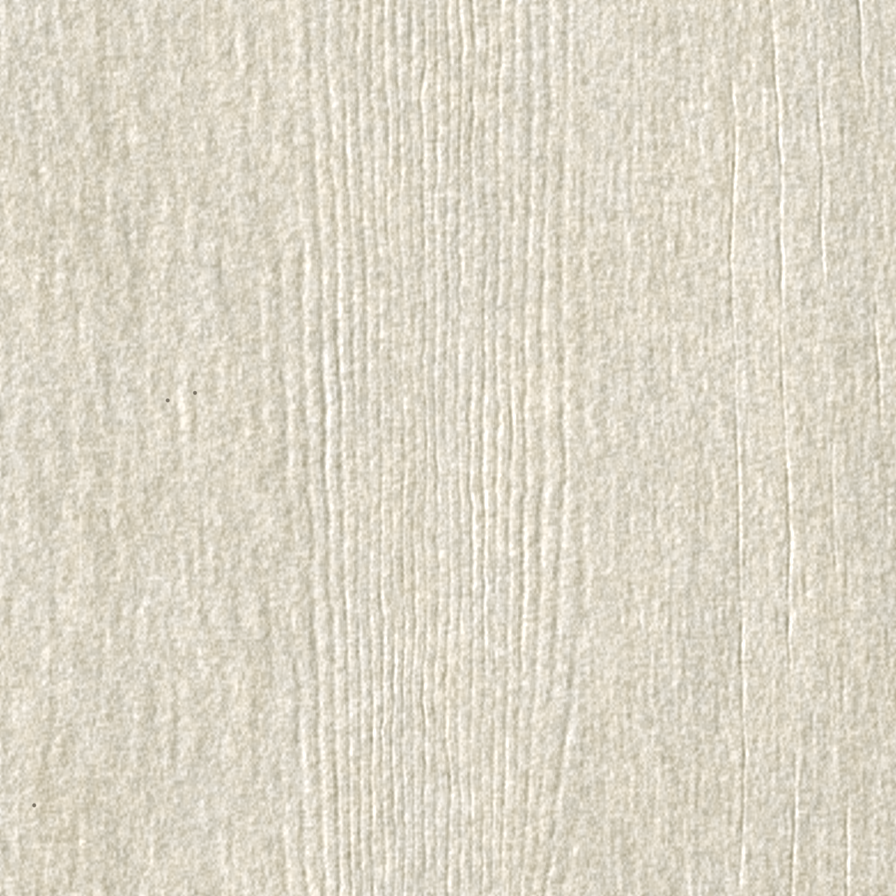
Reproduce this texture procedurally as a WebGL 2 fragment shader.

```glsl
#version 300 es
precision highp float;

uniform vec2 u_resolution;
out vec4 fragColor;

float hash(vec2 p) {
    vec3 q = fract(vec3(p.xyx) * 0.1031);
    q += dot(q, q.yzx + 33.33);
    return fract((q.x + q.y) * q.z);
}

float noise(vec2 p) {
    vec2 cell = floor(p);
    vec2 f = fract(p);
    f = f * f * (3.0 - 2.0 * f);
    float low = mix(hash(cell), hash(cell + vec2(1, 0)), f.x);
    float high = mix(hash(cell + vec2(0, 1)), hash(cell + vec2(1, 1)), f.x);
    return mix(low, high, f.y);
}

float signedNoise(vec2 p) {
    return noise(p) * 2.0 - 1.0;
}

float bell(float x, float width) {
    float q = x / width;
    return exp(-q * q);
}

// Raised line: lit crest with a shaded flank on its left
float embossedLine(float x, float width, float shade) {
    return bell(x, width) - shade * bell(x + 1.75 * width, width);
}

// Long growth rings, packed closest in the middle of the band
float growthRings(vec2 p) {
    float down = 1.0 - p.y;
    float x = p.x;
    x -= 0.05 * down * (1.0 - smoothstep(0.32, 0.48, p.x));
    x += 0.2 * pow(max(0.5 - p.y, 0.0), 2.0) * smoothstep(0.52, 0.64, p.x);
    x += 0.007 * signedNoise(p * vec2(7.0, 3.0) + 4.0);
    x += 0.003 * signedNoise(p * vec2(32.0, 17.0) + 9.0);
    x += 0.0014 * signedNoise(p * vec2(70.0, 55.0) + 19.0);
    float phase = 56.0 * x + 1.15 * sin((x - 0.49) * 15.7);
    float id = floor(phase);
    float strength = 0.45 + 0.8 * noise(vec2(id * 7.3, p.y * 6.0));
    strength *= 0.65 + 0.6 * noise(p * vec2(9.0, 5.0) + 21.0);
    strength *= 0.6 + 0.8 * noise(vec2(id * 3.7, p.y * 45.0));
    float band = smoothstep(0.27, 0.36, p.x) * (1.0 - smoothstep(0.61, 0.69, p.x));
    return band * strength * embossedLine(fract(phase) - 0.5, 0.17, 0.85);
}

// Short upright fibres, embossed by a sideways difference
float fibres(vec2 p, vec2 scale) {
    vec2 q = p * scale;
    q.x += 0.6 * signedNoise(p * vec2(20.0, 14.0));
    return noise(q) - noise(q - vec2(0.7, 0.0));
}

// Thin wandering cracks near the right edge
float cracks(vec2 p) {
    float total = 0.0;
    for (int i = 0; i < 4; i++) {
        float k = float(i);
        float x = 0.816 + 0.049 * k + (0.015 + 0.01 * k) * (1.0 - p.y);
        x += 0.004 * signedNoise(vec2(k * 13.0, p.y * 7.0));
        x += 0.0014 * signedNoise(vec2(k * 5.0, p.y * 38.0));
        float strength = smoothstep(0.25, 0.6, noise(vec2(k * 17.0 + 3.0, p.y * 5.0)));
        strength *= 0.4 + noise(vec2(k * 3.0, p.y * 40.0));
        total += (0.15 + strength) * embossedLine(p.x - x, 0.0021, 0.8);
    }
    return total;
}

// Fine grain, lit from one side
float grain(vec2 p) {
    vec2 q = p * vec2(265.0, 215.0);
    float relief = noise(q) - noise(q - vec2(0.9, -0.6));
    float fine = signedNoise(p * vec2(390.0, 330.0) + 80.0);
    float coarse = signedNoise(p * vec2(165.0, 110.0) + 50.0);
    return 0.75 * relief + 0.5 * fine + 0.38 * coarse;
}

// A few tiny dark pits
float pits(vec2 p) {
    float total = 0.0;
    for (int i = 0; i < 3; i++) {
        float k = float(i);
        vec2 center = vec2(0.35 * hash(vec2(k, 4.0)), hash(vec2(k, 11.0)));
        total += 1.0 - smoothstep(0.001, 0.0032, length(p - center));
    }
    return total;
}

void main() {
    vec2 p = gl_FragCoord.xy / u_resolution;

    // Relief of the surface
    float leftSide = 1.0 - smoothstep(0.28, 0.42, p.x);
    float rightSide = smoothstep(0.6, 0.7, p.x);
    float tone = 0.112 * grain(p);
    tone += 0.118 * growthRings(p);
    tone += 0.1 * leftSide * fibres(p, vec2(105.0, 19.0));
    tone += 0.07 * (0.4 + rightSide) * fibres(p + 3.0, vec2(190.0, 26.0));
    tone += 0.13 * cracks(p);

    // Broad, upright variations in brightness and warmth
    tone += 0.015 * signedNoise(p * vec2(9.0, 2.5) + 30.0);
    tone += 0.017 * signedNoise(p * vec2(60.0, 7.0) + 70.0);
    float warmth = 0.5 * signedNoise(p * vec2(22.0, 9.0) + 15.0);
    warmth += 0.8 * signedNoise(p * vec2(120.0, 85.0) + 90.0);

    vec3 color = vec3(0.864, 0.839, 0.777);
    color += tone * vec3(1.0, 1.0, 1.14);
    color += warmth * vec3(0.007, 0.0, -0.014);
    color = mix(color, vec3(0.34, 0.31, 0.26), 0.75 * min(pits(p), 1.0));
    fragColor = vec4(clamp(color, 0.0, 1.0), 1.0);
}
```
